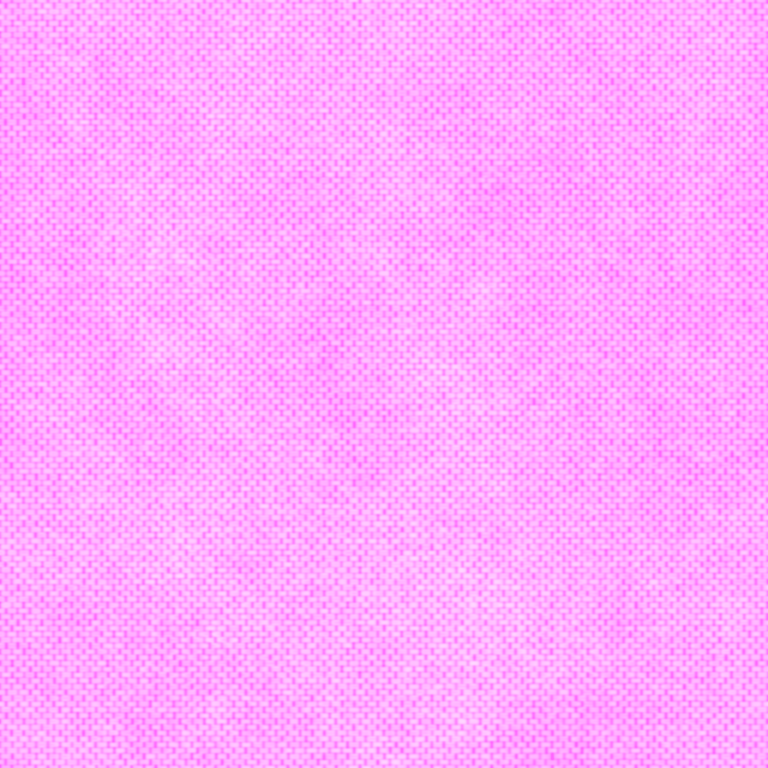
A WebGL 2 fragment shader for this texture:

```glsl
#version 300 es
precision highp float;
// Pink plain-weave cloth: staggered dark slits between pale threads, 64 by 66 repeats.
// Slits vary one by one; wrapping value noise adds ribbed weft threads, fibres and
// soft cloudy fading, so the cloth tiles on all sides.
uniform vec2 u_resolution;
out vec4 fragColor;

float hash(vec2 cell, float seed) {
    uvec3 h = uvec3(cell, seed) * uvec3(1597u, 3812u, 2741u) + 977u;
    uint n = (h.x ^ (h.y << 7)) * 747796u + h.z * 9781u;
    n = (n ^ (n >> 15)) * 2246822u + h.y * 3266489u;
    n = (n ^ (n >> 13)) * 668265263u;
    return float((n ^ (n >> 16)) & 65535u) / 65535.0;
}

// Value noise over the unit square, with a whole number of cells each way
float noise(vec2 uv, vec2 cells, float seed) {
    vec2 p = uv * cells;
    vec2 i = floor(p);
    vec2 f = p - i;
    f = f * f * (3.0 - 2.0 * f);
    vec2 a = mod(i, cells);
    vec2 b = mod(i + 1.0, cells);
    return mix(mix(hash(a, seed), hash(vec2(b.x, a.y), seed), f.x),
               mix(hash(vec2(a.x, b.y), seed), hash(b, seed), f.x), f.y);
}

// Rounded upright slits on two interleaved grids
float slits(vec2 uv, vec2 repeats) {
    float dark = 0.0;
    for (int k = 0; k < 2; k++) {
        float seed = 20.0 + 3.0 * float(k);
        vec2 p = uv * repeats + 0.5 * float(k);
        vec2 nearest = floor(p + 0.5);
        vec2 id = mod(nearest, repeats);
        vec2 d = p - nearest;
        d.x += 0.08 * (hash(id, seed) - 0.5);
        float halfHeight = mix(0.24, 0.33, hash(id, seed + 1.0));
        float depth = mix(0.7, 1.3, hash(id, seed + 2.0));
        dark += depth * exp(-pow(abs(d.x) / 0.165, 2.0) - pow(abs(d.y) / halfHeight, 4.0));
    }
    return dark;
}

// Broad faded patches, drawn out a little along the warp
float clouds(vec2 uv) {
    return 0.4 * noise(uv, vec2(5.0, 4.0), 1.0) + 0.3 * noise(uv, vec2(10.0, 7.0), 2.0)
         + 0.3 * noise(uv, vec2(21.0, 15.0), 3.0) - 0.5;
}

void main() {
    vec2 uv = gl_FragCoord.xy / u_resolution;
    vec2 repeats = vec2(64.0, 66.0);

    // Two weft threads per repeat, parted by faint dark seams
    float seam = pow(0.5 - 0.5 * cos(12.5663706 * uv.y * repeats.y), 2.0);
    float green = 0.742 - 0.055 * seam;
    green -= 0.225 * slits(uv, repeats);

    // Uneven weft and warp threads, then fine fibres lying along the weft
    green += 0.05 * (noise(uv, vec2(40.0, 132.0), 4.0) - 0.5);
    green += 0.03 * (noise(uv, vec2(128.0, 24.0), 5.0) - 0.5);
    green += 0.10 * (noise(uv, vec2(130.0, 264.0), 6.0) - 0.5);

    green += 0.15 * clouds(uv);
    fragColor = vec4(1.0, clamp(green, 0.4, 0.86), 1.0, 1.0);
}
```
